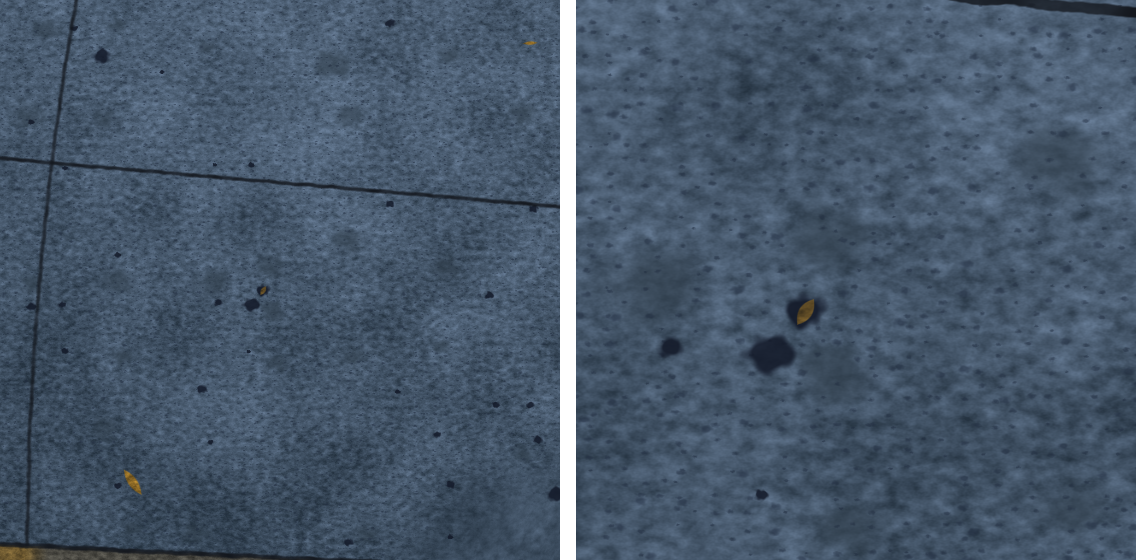
Left: the whole. Right: its middle third, enlarged.
Write a WebGL 1 fragment shader that draws this texture.

```glsl
precision highp float;
// Worn blue-grey concrete paving: large slabs split by thin dark joints.
// Gradient noise gives the mottling; hashed cells scatter stains, pits and
// chips; a few fallen leaves and an ochre kerb strip finish the surface.

uniform vec2 u_resolution;

#define JOINT_HALF_WIDTH 0.0032
#define SLAB_HEIGHT 0.689
#define JOINT_LEVEL 0.717
#define MOTTLE 0.42
#define GRAIN 0.62
#define STAIN_STRENGTH 0.42
#define PIT_STRENGTH 0.50
#define CHIP_DENSITY 0.20

const vec3 CONCRETE_DARK = vec3(0.165, 0.222, 0.280);
const vec3 CONCRETE_LIGHT = vec3(0.375, 0.455, 0.550);
const vec3 STAIN = vec3(0.180, 0.235, 0.285);
const vec3 PIT = vec3(0.120, 0.165, 0.240);
const vec3 CHIP = vec3(0.070, 0.095, 0.155);
const vec3 JOINT = vec3(0.075, 0.090, 0.115);
const vec3 LEAF = vec3(0.520, 0.390, 0.140);
const vec3 KERB = vec3(0.290, 0.285, 0.260);

vec2 hash2(vec2 p) {
  vec3 q = fract(p.xyx * vec3(0.1031, 0.1030, 0.0973));
  q += dot(q, q.yzx + 33.33);
  return fract((q.xx + q.yz) * q.zy);
}

float corner(vec2 cell, vec2 offset) {
  return dot(hash2(cell) * 2.0 - 1.0, offset);
}

float gradientNoise(vec2 p) {
  vec2 i = floor(p), f = fract(p);
  vec2 u = f * f * f * (f * (f * 6.0 - 15.0) + 10.0);
  vec2 e = vec2(1.0, 0.0);
  return mix(mix(corner(i, f), corner(i + e.xy, f - e.xy), u.x),
             mix(corner(i + e.yx, f - e.yx), corner(i + 1.0, f - 1.0), u.x), u.y);
}

float fbm(vec2 p) {
  float sum = 0.0, weight = 1.0;
  for (int i = 0; i < 4; i++) {
    sum += weight * gradientNoise(p);
    p = mat2(1.6, 1.2, -1.2, 1.6) * p + 17.3;
    weight *= 0.6;
  }
  return sum;
}

// Ragged spot; softness 0 is crisp, 1 fades from the centre
float spot(vec2 d, float radius, float softness) {
  float r = length(d * vec2(0.9, 1.15)) / radius;
  r += 0.55 * gradientNoise(d / radius * 1.4 + radius * 900.0);
  return 1.0 - smoothstep(0.8 - 0.8 * softness, 1.1, r);
}

// One jittered spot per cell, kept with the given density
float scatter(vec2 p, float density, float radius, float softness) {
  vec2 cell = floor(p);
  vec2 jitter = hash2(cell + 11.0), kind = hash2(cell + 57.0);
  vec2 d = fract(p) - mix(vec2(0.3), vec2(0.7), jitter);
  return step(kind.y, density) * spot(d, radius * mix(0.45, 1.0, kind.x), softness);
}

// Lens-shaped leaf mask: x of size is half its length, y half its width
float leaf(vec2 d, float angle, vec2 size, float px) {
  float c = cos(angle), s = sin(angle);
  d = vec2(c * d.x + s * d.y, c * d.y - s * d.x);
  float t = d.x / size.x;
  return 1.0 - smoothstep(-px, px, abs(d.y) - size.y * (1.0 - t * t));
}

float line(float d, float halfWidth, float px) {
  return 1.0 - smoothstep(halfWidth - px, halfWidth + px, abs(d));
}

void main() {
  float shortSide = min(u_resolution.x, u_resolution.y);
  vec2 uv = gl_FragCoord.xy / shortSide;
  float px = 1.0 / shortSide;

  // Concrete: broad light, mottling and grain drawn out sideways
  float smear = smoothstep(0.30, 0.05, length((uv - vec2(1.0, 0.0)) * vec2(0.8, 1.3)));
  float grain = fbm(uv * vec2(68.0, 105.0));
  float brushed = fbm(vec2(uv.x + uv.y, (uv.y - uv.x) * 0.2).yx * vec2(240.0, 35.0));
  float tone = 0.56 + 0.26 * (uv.y - 0.5) - 0.30 * dot(uv - vec2(0.6, 0.65), uv - vec2(0.6, 0.65));
  tone += MOTTLE * fbm(uv * 6.0 + 3.0) + GRAIN * mix(grain, brushed * 0.6, smear);
  vec3 color = mix(CONCRETE_DARK, CONCRETE_LIGHT, clamp(tone, -0.1, 1.15));

  // Stains, with three larger ones
  float stain = scatter(uv * 7.0 + 4.0, 0.5, 0.24, 0.8);
  stain = max(stain, spot(uv - vec2(0.592, 0.885), 0.034, 0.4));
  stain = max(stain, spot(uv - vec2(0.487, 0.443), 0.023, 0.5));
  stain = max(stain, spot(uv - vec2(0.620, 0.570), 0.030, 0.6));
  color = mix(color, STAIN, STAIN_STRENGTH * 1.3 * stain);

  // Pits and chips
  float pits = max(scatter(uv * vec2(52.0, 64.0), 0.35, 0.24, 0.7),
                   scatter(uv * vec2(95.0, 120.0) + 31.0, 0.35, 0.28, 0.8));
  color = mix(color, PIT, PIT_STRENGTH * pits * (1.0 - smear));
  float chips = scatter(uv * 12.0 + 8.0, CHIP_DENSITY, 0.11, 0.3);
  chips = max(chips, spot(uv - vec2(0.182, 0.900), 0.015, 0.2));
  chips = max(chips, spot(uv - vec2(0.449, 0.456), 0.014, 0.2));
  chips = max(chips, spot(uv - vec2(0.992, 0.118), 0.015, 0.2));
  color = mix(color, CHIP, 0.85 * chips);

  // Joints: one bowed upright, then level ones a slab apart
  float wobble = 0.0025 * fbm(uv * 28.0);
  float wear = 0.82 + 0.35 * gradientNoise(uv * 40.0);
  float upright = uv.x - 0.049 - 0.087 * uv.y * uv.y + wobble;
  color = mix(color, JOINT, 0.85 * wear * line(upright, JOINT_HALF_WIDTH, px * 1.5));
  for (int i = 0; i < 2; i++) {
    float k = float(i);
    float level = uv.y - JOINT_LEVEL + SLAB_HEIGHT * k + (0.086 - 0.038 * k) * uv.x + wobble;
    vec3 kerb = mix(KERB, LEAF, 0.6 * smoothstep(0.09, 0.04, uv.x)) * (1.0 + 0.5 * grain);
    color = mix(color, kerb, k * smoothstep(px, -px, level));
    color = mix(color, JOINT, wear * line(level, JOINT_HALF_WIDTH + 0.001 * k, px * 1.3));
  }

  // Fallen leaves, one curled over a dark rim
  float leaves = leaf(uv - vec2(0.237, 0.139), -0.96, vec2(0.027, 0.008), px);
  leaves = max(leaves, leaf(uv - vec2(0.947, 0.923), 0.05, vec2(0.012, 0.003), px));
  color = mix(color, CHIP, 0.9 * spot(uv - vec2(0.469, 0.482), 0.012, 0.2));
  leaves = max(leaves, 0.7 * leaf(uv - vec2(0.470, 0.481), 1.0, vec2(0.009, 0.004), px));
  color = mix(color, LEAF * (1.0 + 0.6 * grain), leaves);

  gl_FragColor = vec4(color, 1.0);
}
```
